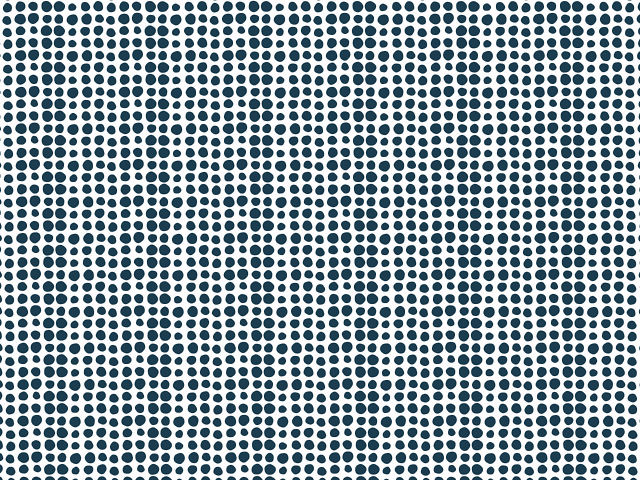
This pattern is drawn by a Shadertoy shader. Its source:

```glsl
// Rows of hand-inked navy dots on white. A tile of 8 by 3 dots sets the sizes
// and offsets; layered sines make each outline uneven, and a small hash varies
// the repeats. Distances are measured in row pitches.

const float ROWS = 39.4;                        // rows down the canvas height
const float COLUMN_PITCH = 1.064;               // column spacing in row pitches
const vec2  FIRST_DOT = vec2(0.61, 0.55);       // from the top left corner
const float COLUMN_LEAN = 0.0075;               // sideways drift per row
const float SIZE_SCALE = 1.02;
const float OUTLINE_WOBBLE = 0.016;
const float REPEAT_JITTER = 0.025;
const float RIM_WIDTH = 0.06;
const vec3  PAPER = vec3(0.992);
const vec3  INK = vec3(0.11, 0.24, 0.31);
const vec3  INK_RIM = vec3(0.04, 0.18, 0.25);

// Dot radii for the three row kinds, eight columns each.
const float RADII[24] = float[24](
    0.44, 0.44, 0.35, 0.36, 0.44, 0.43, 0.34, 0.35,
    0.37, 0.30, 0.44, 0.44, 0.31, 0.37, 0.39, 0.36,
    0.40, 0.37, 0.44, 0.44, 0.31, 0.37, 0.40, 0.37);

// Sideways shift of the wide rows, and downward shift of every column.
const float PAIR_SHIFT[8] = float[8](0.0, 0.0, 0.07, -0.06, 0.0, 0.11, 0.11, -0.08);
const float COLUMN_DROP[8] = float[8](0.0, -0.05, 0.0, 0.0, 0.07, 0.01, -0.05, 0.11);

vec2 hash2(vec2 p) {
    vec2 s = vec2(dot(p, vec2(127.1, 311.7)), dot(p, vec2(269.5, 183.3)));
    return fract(sin(s) * 43758.5);
}

// Signed distance to the dot of one cell.
float dotDistance(vec2 p, vec2 cell) {
    int column = int(mod(cell.x - 1.0, 8.0));
    int kind = int(mod(cell.y - 1.0, 3.0));
    vec2 seed = hash2(vec2(column, kind) + 3.0);
    vec2 vary = hash2(cell + 40.0) - 0.5;

    vec2 center = vec2(cell.x * COLUMN_PITCH + cell.y * COLUMN_LEAN, cell.y);
    center.x += kind == 0 ? PAIR_SHIFT[column] : 0.0;
    center.y += COLUMN_DROP[column];
    center += (seed - 0.5) * 0.05 + vary * REPEAT_JITTER;

    // Low harmonics turn the circle into a hand-drawn blob.
    vec2 v = p - center;
    float angle = atan(v.y, v.x + 1e-5);
    vec2 phase = 6.2832 * seed + vary;
    float wobble = sin(2.0 * angle + phase.x)
                 + 0.8 * sin(3.0 * angle + phase.y)
                 + 0.4 * sin(5.0 * angle + phase.x + phase.y);
    float radius = RADII[kind * 8 + column] * SIZE_SCALE;
    return length(v) - radius - OUTLINE_WOBBLE * wobble;
}

void mainImage(out vec4 fragColor, in vec2 fragCoord) {
    // Row pitches, measured down from the first dot.
    vec2 fromTop = vec2(fragCoord.x, iResolution.y - fragCoord.y);
    vec2 p = fromTop / iResolution.y * ROWS - FIRST_DOT;
    float pixel = ROWS / iResolution.y;

    // Nearest dot among the neighbouring cells.
    vec2 home = round(vec2((p.x - p.y * COLUMN_LEAN) / COLUMN_PITCH, p.y));
    float d = 1e3;
    for (int j = -1; j <= 1; j++)
        for (int i = -1; i <= 1; i++)
            d = min(d, dotDistance(p, home + vec2(i, j)));

    // Slightly darker ink gathers along the rim.
    float rim = smoothstep(-RIM_WIDTH - pixel, -RIM_WIDTH, d);
    vec3 ink = mix(INK, INK_RIM, rim);
    float coverage = clamp(0.5 - d / pixel, 0.0, 1.0);
    fragColor = vec4(mix(PAPER, ink, coverage), 1.0);
}
```
